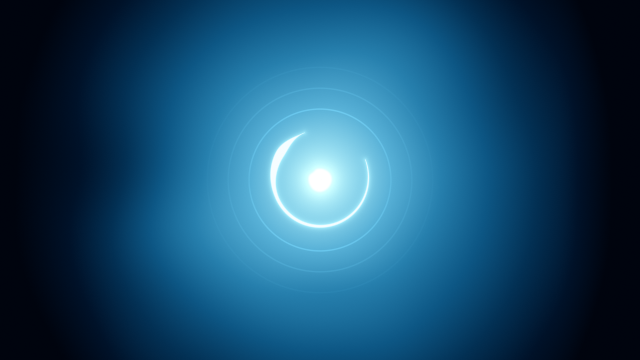
Reproduce this background procedurally as a WebGL 2 fragment shader.

```glsl
#version 300 es
precision highp float;
// A glowing core inside a tapering crescent stroke, over a soft blue haze.
// One brightness field drives a colour ramp; the stroke, core and faint
// rings are distance shapes added on top. Units are canvas heights.

uniform vec2 u_resolution;
out vec4 outColor;

float hash(vec2 p) {
    return fract(sin(dot(p, vec2(127.1, 311.7))) * 43758.5453);
}

float noise(vec2 p) {
    vec2 cell = floor(p), f = fract(p);
    f = f * f * (3.0 - 2.0 * f);
    return mix(mix(hash(cell), hash(cell + vec2(1, 0)), f.x),
               mix(hash(cell + vec2(0, 1)), hash(cell + vec2(1, 1)), f.x), f.y);
}

// Soft round patch of light or shade
float blob(vec2 p, vec2 center, vec2 size) {
    vec2 q = (p - center) / size;
    return exp(-dot(q, q));
}

// Colour ramp from near black to pale cyan, one colour per unit of level
vec3 blueRamp(float level) {
    vec3 ramp[6] = vec3[6](
        vec3(0.00, 0.07, 0.16), vec3(0.01, 0.19, 0.33), vec3(0.05, 0.34, 0.52),
        vec3(0.15, 0.50, 0.68), vec3(0.34, 0.69, 0.84), vec3(0.65, 0.91, 0.97));
    vec3 color = vec3(0.0, 0.015, 0.055);
    for (int i = 0; i < 6; i++)
        color = mix(color, ramp[i], clamp(level + 1.0 - float(i), 0.0, 1.0));
    return color;
}

float hazeLevel(vec2 p) {
    float r = length(vec2(p.x, p.y * 0.95));
    float level = 5.35 - 7.3 * sqrt(r * r + 0.0012);
    level += 0.40 * blob(p, vec2(0.24, 0.34), vec2(0.22, 0.20));
    level += 0.35 * blob(p, vec2(-0.40, -0.14), vec2(0.20, 0.14));
    level -= 0.50 * blob(p, vec2(-0.60, 0.03), vec2(0.20, 0.16));
    level -= 0.20 * blob(p, vec2(0.02, -0.30), vec2(0.15, 0.07));
    level -= 0.50 * smoothstep(0.65, 0.85, p.x);
    return level + 0.25 * (noise(p * 4.0 + 7.0) - 0.5);
}

// Signed distance to the stroke, thin at the tail and swollen near the head
float strokeDistance(vec2 p) {
    float turn = mod(radians(24.0) - atan(p.y, p.x), radians(360.0));
    float t = turn / radians(275.5);
    float radius = 0.1285 + 0.0095 * pow(abs(2.0 * min(t, 1.0) - 1.0), 2.5);
    float width = 0.0055 * sqrt(t) + 0.0075 * smoothstep(0.65, 0.9, t);
    width *= 1.0 - smoothstep(0.86, 1.0, t);
    float side = abs(length(p) - radius) - width;
    // Beyond both ends, measure to the nearer tip
    vec2 tail = 0.138 * vec2(cos(radians(24.0)), sin(radians(24.0)));
    vec2 head = 0.138 * vec2(cos(radians(108.5)), sin(radians(108.5)));
    return t < 1.0 ? side : min(length(p - tail), length(p - head));
}

void main() {
    vec2 p = (gl_FragCoord.xy - 0.5 * u_resolution) / u_resolution.y;
    float pixel = 1.0 / u_resolution.y;
    float r = length(p);
    vec3 color = blueRamp(hazeLevel(p));

    // Faint rings, clearest above and below the core
    float upright = 0.4 + 0.6 * abs(p.y) / max(r, 0.001);
    for (int i = 0; i < 3; i++) {
        float d = abs(r - 0.197 - 0.058 * float(i));
        float line = 1.0 - smoothstep(0.0, 0.0012 + pixel, d);
        color += vec3(0.07, 0.09, 0.09) * line * upright / (1.0 + float(i * i));
    }

    // Crescent stroke with a narrow halo
    float d = strokeDistance(p);
    color += vec3(0.18, 0.15, 0.10) * exp(-max(d, 0.0) * 160.0);
    float stroke = 1.0 - smoothstep(-0.001 - 0.5 * pixel, 0.001 + 0.5 * pixel, d);
    color = mix(color, vec3(0.96, 0.99, 1.0), stroke);

    // White core, slightly uneven and dented at the upper left
    float angle = atan(p.y, p.x);
    float rim = 0.030 + 0.0008 * sin(3.0 * angle + 0.5);
    rim -= 0.004 * exp(-pow((angle - 2.3) * 3.0, 2.0));
    float coreDistance = r - rim;
    color += vec3(0.25, 0.15, 0.06) * exp(-max(coreDistance, 0.0) * 50.0);
    color = mix(color, vec3(1.0), 1.0 - smoothstep(-0.003, 0.003 + pixel, coreDistance));

    // Light grain hides banding
    color += (hash(gl_FragCoord.xy) - 0.5) / 255.0;
    outColor = vec4(clamp(color, 0.0, 1.0), 1.0);
}
```
